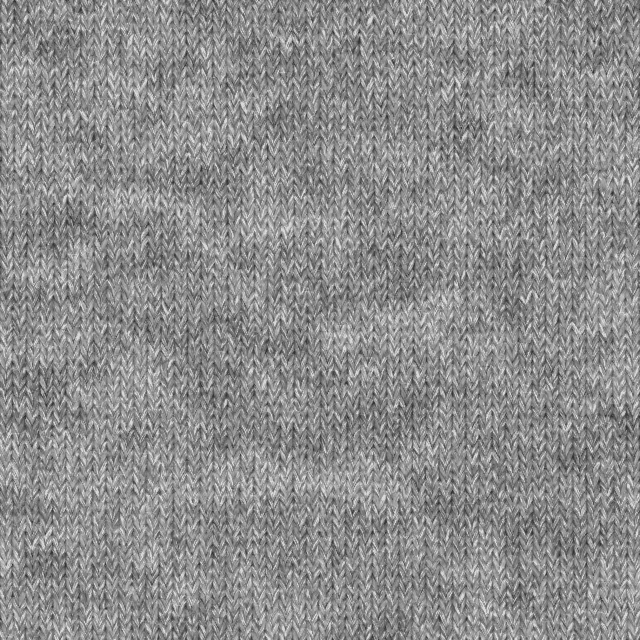
A WebGL 1 fragment shader for this texture:

```glsl
precision highp float;
uniform vec2 u_resolution;

float hash(vec2 p) {
  vec3 q = fract(p.xyx * vec3(0.1031, 0.1030, 0.0973));
  q += dot(q, q.yzx + 33.33);
  return fract((q.x + q.y) * q.z);
}

// Smooth cellular noise: random cell tones blended by distance
float cellular(vec2 p) {
  vec2 base = floor(p);
  float tone = 0.0, total = 0.0;
  for (int j = -1; j <= 1; j++) {
    for (int i = -1; i <= 1; i++) {
      vec2 cell = base + vec2(float(i), float(j));
      vec2 d = cell + vec2(hash(cell + 7.3), hash(cell + 51.7)) - p;
      float weight = exp(-6.0 * dot(d, d));
      tone += weight * hash(cell + 93.1);
      total += weight;
    }
  }
  return tone / total;
}

// Loose curved hairs, one per cell of a rotated grid
float hairs(vec2 uv) {
  float sum = 0.0;
  for (int i = 0; i < 5; i++) {
    float layer = float(i), angle = 0.5 + 0.83 * layer;
    float c = cos(angle), s = sin(angle);
    vec2 q = mat2(c, s, -s, c) * uv * (40.0 + 5.0 * layer) + 90.0 + 13.0 * layer;
    float seed = hash(floor(q) + 31.0 * layer);
    vec2 d = fract(q) - 0.5;
    d.y += 0.5 * (seed - 0.5) + 0.12 * sin(5.0 * d.x + 40.0 * seed);
    float line = 1.0 - smoothstep(0.01, 0.08, abs(d.y));
    line *= 1.0 - smoothstep(0.25, 0.5, abs(d.x));
    sum += line * (fract(seed * 57.0) - 0.45);
  }
  return sum;
}

void main() {
  vec2 uv = gl_FragCoord.xy / u_resolution.y;

  // Knit grid with nearly straight wales and slightly uneven tension
  vec2 p = uv * vec2(48.0, 60.0);
  p.x += 0.08 * sin(5.0 * uv.y + 2.0 * sin(4.0 * uv.x));
  p += vec2(0.1, 0.25) * (vec2(cellular(p * 0.7 + 20.0), cellular(p * 0.7 + 140.0)) - 0.5);

  // Two mirrored legs form each V stitch
  float x = fract(p.x) - 0.5;
  float side = abs(x);
  float rise = p.y - 2.9 * side + 1.4 * side * side;
  float row = floor(rise);
  float across = abs(rise - row - 0.5);
  float along = 4.0 * side - 1.0;
  vec2 leg = vec2(2.0 * floor(p.x) + step(0.0, x), row);

  // Rounded yarn, soft row grooves and deeper gaps between wales
  float yarn = 1.0 - smoothstep(0.15, 0.6, across + 0.12 * along * along);
  float tone = 0.45 + 0.16 * yarn;
  tone -= 0.11 * smoothstep(0.33, 0.5, side) + 0.04 * smoothstep(0.12, 0.0, side);
  tone += 0.08 * (hash(leg + 11.0) - 0.5);

  // Fine fibres twisted along each leg, some catching light
  float fibre = cellular(vec2(1.6 * along, 5.0 * rise) + leg * vec2(17.0, 3.0) + 80.0);
  tone += 0.2 * (fibre - 0.5);
  tone += 0.12 * yarn * smoothstep(0.62, 0.9, fibre);

  // Fuzzy grain over the yarn
  tone += 0.16 * (cellular(uv * vec2(230.0, 190.0) + 17.0) - 0.5);

  // Faint heathered shading drawn out along the rows
  tone += 0.1 * (cellular(uv * vec2(8.0, 20.0) + 35.0) - 0.5);
  tone += 0.12 * (cellular(vec2(0.45 * p.x, 0.8 * row) + 210.0) - 0.5);

  tone += 0.16 * hairs(uv);
  gl_FragColor = vec4(vec3(clamp(tone, 0.2, 0.85)), 1.0);
}
```
